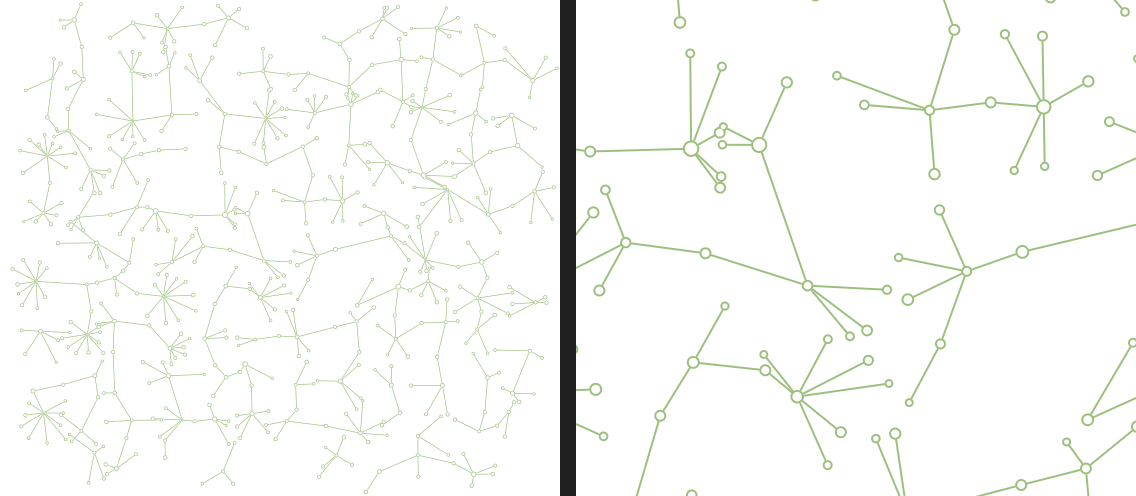
Left, the full canvas; right, a detail of the centre.
Reproduce this pattern procedurally as a WebGL 2 fragment shader.

```glsl
#version 300 es
precision highp float;
// Branching green network on white: hubs on a jittered grid link to random
// neighbours, and their free sides sprout short twigs. Every joint and twig
// tip is a small hollow circle; the outline of the whole has four lobes.

#define SPAN 12.8                      // grid cells across the canvas width
#define GRID vec2(12.0, 11.0)          // columns and rows of hubs
#define JITTER 0.70                    // hub scatter, in cells
#define LOBE 0.56                      // size of the four lobes
#define BEND 0.42                      // sideways shift of the joints
#define JOINTS 0.55                    // share of links with a joint
#define BURSTS 0.13                    // share of hubs with full twig fans
#define TWIGS 0.34                     // chance of each ordinary twig
#define HALF_LINE 0.0075               // half the stroke width, in cells
#define INK vec3(0.61, 0.75, 0.49)
#define PAPER vec3(1.0)

uniform vec2 u_resolution;
out vec4 fragColor;

const float QUARTER = 1.5707963;

float hash(vec2 p) {
    return fract(sin(dot(p, vec2(127.1, 311.7))) * 43758.5453);
}

float rand(vec2 cell, float salt) {
    return hash(cell + salt * vec2(17.3, 9.7));
}

vec2 axis(int side) {
    float angle = float(side) * QUARTER;
    return round(vec2(cos(angle), sin(angle)));
}

vec2 hub(vec2 cell) {
    return cell + 0.5 + JITTER * (vec2(rand(cell, 1.0), rand(cell, 2.0)) - 0.5);
}

// Cells outside the lobes and the central disc stay empty
bool occupied(vec2 cell) {
    vec2 p = (cell + 0.5) / GRID * 2.0 - 1.0;
    bool inGrid = all(lessThan(abs(p), vec2(1.0)));
    return inGrid && min(length(abs(p) - 0.5) - LOBE, length(p) - 0.5) < 0.0;
}

int chosenSide(vec2 cell) {
    return int(4.0 * rand(cell, 3.0));
}

bool linked(vec2 cell, int side) {
    vec2 other = cell + axis(side);
    return occupied(other) &&
        (chosenSide(cell) == side || chosenSide(other) == (side + 2) % 4);
}

float segment(vec2 p, vec2 a, vec2 b) {
    vec2 ab = b - a;
    return length(p - a - ab * clamp(dot(p - a, ab) / dot(ab, ab), 0.0, 1.0));
}

// Box-filtered coverage of a thin stroke
float stroke(float d, float pixel) {
    return clamp((d + HALF_LINE) / pixel + 0.5, 0.0, 1.0)
         - clamp((d - HALF_LINE) / pixel + 0.5, 0.0, 1.0);
}

void main() {
    float pixel = SPAN / u_resolution.x;
    vec2 canvas = u_resolution * pixel;
    vec2 margin = 0.5 * (canvas - GRID);
    vec2 p = gl_FragCoord.xy * pixel - margin;
    float lineDist = 10.0;
    float nodeDist = 10.0;

    for (int j = -1; j <= 1; j++)
    for (int i = -1; i <= 1; i++) {
        vec2 cell = floor(p) + vec2(i, j);
        if (!occupied(cell)) continue;
        vec2 a = hub(cell);
        bool burst = rand(cell, 4.0) < BURSTS;
        float hubRadius = burst ? 0.018 : mix(0.034, 0.056, pow(rand(cell, 5.0), 2.0));
        nodeDist = min(nodeDist, length(p - a) - hubRadius);

        for (int side = 0; side < 4; side++) {
            vec2 b = hub(cell + axis(side));
            if (linked(cell, side)) {
                // Link, straight or bent at a joint, drawn once per pair
                if (side > 1) continue;
                float salt = 10.0 + float(side) * 4.0;
                vec2 joint = mix(a, b, 0.35 + 0.3 * rand(cell, salt));
                if (rand(cell, salt + 1.0) < JOINTS) {
                    joint += vec2(a.y - b.y, b.x - a.x) * BEND * (rand(cell, salt + 2.0) - 0.5);
                    nodeDist = min(nodeDist, length(p - joint) - 0.038);
                }
                lineDist = min(lineDist, min(segment(p, a, joint), segment(p, joint, b)));
                continue;
            }
            // Fan of twigs on a free side
            for (int k = 0; k < 3; k++) {
                float salt = 20.0 + float(side * 3 + k) * 4.0;
                if (!burst && rand(cell, salt) > TWIGS) continue;
                float angle = float(side) * QUARTER + float(k - 1) * 0.55
                            + 0.4 * (rand(cell, salt + 1.0) - 0.5);
                float reach = length(b - a) * mix(0.35, 0.64, rand(cell, salt + 2.0));
                vec2 tip = a + max(reach, 0.25) * vec2(cos(angle), sin(angle));
                vec2 inset = 0.5 * canvas - abs(tip + margin - 0.5 * canvas);
                if (min(inset.x, inset.y) < 0.06) continue;
                lineDist = min(lineDist, segment(p, a, tip));
                nodeDist = min(nodeDist, length(p - tip) - mix(0.026, 0.042, rand(cell, salt + 3.0)));
            }
        }
    }

    // Hollow circles cover the lines beneath them
    float outside = clamp(nodeDist / pixel + 0.5, 0.0, 1.0);
    float ink = max(stroke(lineDist, pixel) * outside, stroke(abs(nodeDist), pixel));
    fragColor = vec4(mix(PAPER, INK, ink), 1.0);
}
```
